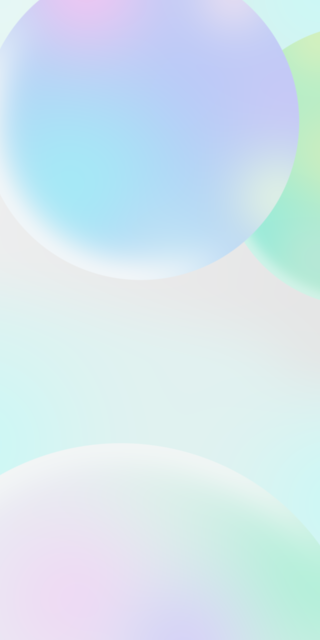
Write a Shadertoy shader that draws this background.

```glsl
#define BIG_ORB vec3(0.440, 1.620, 0.495)
#define GREEN_ORB vec3(1.133, 1.482, 0.440)
#define LOW_ORB vec3(0.378, -0.151, 0.766)
#define RIM_WIDTH 0.085
#define RIM_WHITE vec3(0.955, 0.967, 0.973)
#define CYAN_MIST vec3(0.805, 0.970, 0.960)
#define WARM_GREY vec3(0.930, 0.930, 0.932)

// Blend a soft round spot of colour over a base
vec3 glow(vec3 base, vec3 tint, vec2 p, vec2 center, float radius) {
    vec2 d = (p - center) / radius;
    return mix(base, tint, exp(-dot(d, d)));
}

// Signed distance to an orb given as (center, radius)
float orbDistance(vec2 p, vec3 orb) {
    return length(p - orb.xy) - orb.z;
}

// Pale rim, strongest on the side that faces dir
float rimLight(vec2 p, vec3 orb, vec2 dir, float width) {
    float depth = max(-orbDistance(p, orb), 0.0) / width;
    float facing = dot(normalize(p - orb.xy + 1e-5), normalize(dir));
    return exp(-depth * depth) * smoothstep(-0.1, 0.75, facing);
}

vec3 backdrop(vec2 p) {
    vec3 color = vec3(0.883, 0.946, 0.941);
    float band = p.y - 1.19 + 0.17 * p.x;
    color = mix(color, WARM_GREY - 0.03 * p.x, smoothstep(-0.25, 0.04, band));
    color = glow(color, vec3(0.90, 0.90, 0.90), p, vec2(1.05, 0.93), 0.20);
    color = glow(color, CYAN_MIST, p, vec2(-0.08, 0.61), 0.34);
    color = glow(color, CYAN_MIST, p, vec2(1.08, 0.42), 0.30);
    color = glow(color, vec3(0.90, 0.97, 0.96), p, vec2(0.0, 2.0), 0.35);
    return glow(color, CYAN_MIST, p, vec2(1.0, 2.02), 0.40);
}

vec3 greenOrb(vec2 p) {
    vec3 color = vec3(0.69, 0.93, 0.79);
    color = glow(color, vec3(0.82, 0.94, 0.75), p, vec2(1.0, 1.88), 0.14);
    color = glow(color, vec3(0.80, 0.93, 0.75), p, vec2(1.04, 1.50), 0.17);
    color = glow(color, vec3(0.60, 0.92, 0.85), p, vec2(0.80, 1.25), 0.20);
    color = glow(color, vec3(0.71, 0.91, 0.84), p, vec2(1.0, 1.19), 0.14);
    float rim = rimLight(p, GREEN_ORB, vec2(-0.35, -1.0), 0.035);
    return mix(color, vec3(0.86, 0.96, 0.93), 0.75 * rim);
}

vec3 bigOrb(vec2 p) {
    vec3 color = vec3(0.70, 0.82, 0.965);
    color = glow(color, vec3(0.725, 0.785, 0.97), p, vec2(0.62, 1.79), 0.30);
    color = glow(color, vec3(0.775, 0.785, 0.965), p, vec2(0.90, 1.68), 0.25);
    color = glow(color, vec3(0.65, 0.91, 0.965), p, vec2(0.22, 1.42), 0.32);
    color = glow(color, vec3(0.74, 0.88, 0.96), p, vec2(0.52, 1.20), 0.17);
    color = glow(color, vec3(0.86, 0.93, 0.90), p, vec2(0.87, 1.38), 0.16);
    color = glow(color, vec3(0.88, 0.86, 0.95), p, vec2(0.73, 2.02), 0.14);
    color = glow(color, vec3(0.92, 0.78, 0.95), p, vec2(0.27, 2.05), 0.23);
    float rim = rimLight(p, BIG_ORB, vec2(-0.75, -0.65), RIM_WIDTH);
    return mix(color, RIM_WHITE, 0.95 * rim);
}

vec3 lowOrb(vec2 p) {
    vec3 color = vec3(0.915, 0.925, 0.950);
    color = glow(color, vec3(0.89, 0.945, 0.93), p, vec2(0.50, 0.42), 0.28);
    color = glow(color, vec3(0.70, 0.94, 0.85), p, vec2(1.02, 0.22), 0.42);
    color = glow(color, vec3(0.935, 0.86, 0.955), p, vec2(0.23, 0.13), 0.28);
    color = glow(color, vec3(0.84, 0.83, 0.965), p, vec2(0.57, -0.03), 0.21);
    float rim = rimLight(p, LOW_ORB, vec2(-0.45, 1.0), RIM_WIDTH);
    return mix(color, vec3(0.955, 0.967, 0.965), 0.85 * rim);
}

// Cover the scene with an orb, smoothing its edge
vec3 addOrb(vec3 scene, vec3 fill, vec2 p, vec3 orb, float pixel) {
    return mix(scene, fill, smoothstep(pixel, -pixel, orbDistance(p, orb)));
}

void mainImage(out vec4 fragColor, in vec2 fragCoord) {
    float pixel = 1.0 / iResolution.x;
    vec2 p = fragCoord * pixel;

    // Layers from back to front
    vec3 color = backdrop(p);
    color = addOrb(color, greenOrb(p), p, GREEN_ORB, pixel);
    color = addOrb(color, bigOrb(p), p, BIG_ORB, pixel);
    color = addOrb(color, lowOrb(p), p, LOW_ORB, pixel);
    fragColor = vec4(color, 1.0);
}
```
